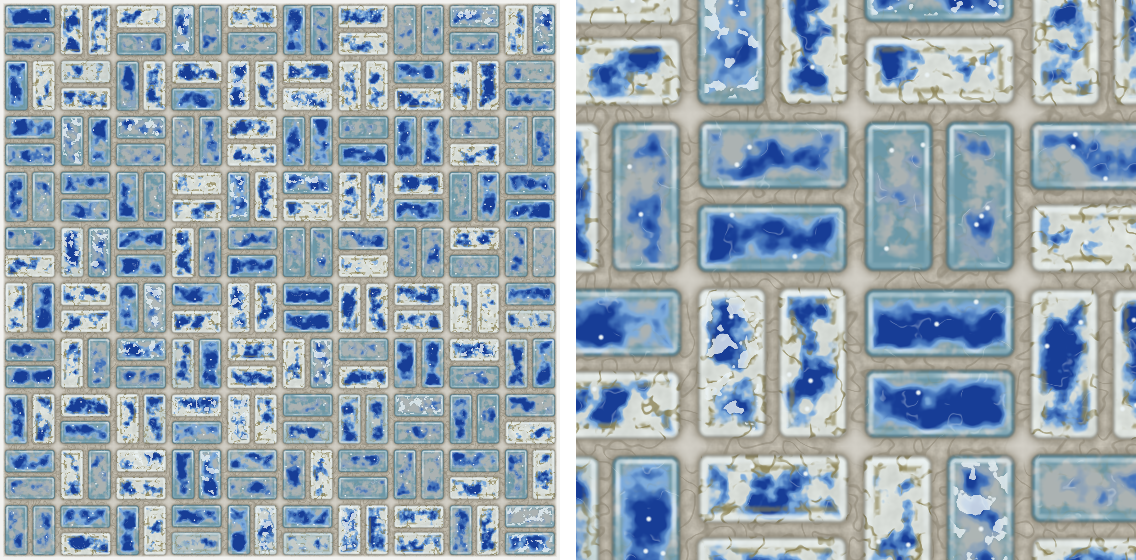
Left: the whole. Right: its middle third, enlarged.
This pattern is drawn by a three.js fragment shader. Its source:

```glsl
// Glazed ceramic mosaic: ten by ten blocks, each a pair of bricks laid in alternating directions.
// Rounded-box distances shape the bricks; gradient noise pools cobalt glaze over grey or cream
// bodies, and draws the olive crackle, glare and fibrous grout. All lengths are in block widths.
varying vec2 vUv;

const float BLOCKS = 10.0;
const float MARGIN = 0.004;                  // canvas border outside the blocks
const vec2 HALF_SIZE = vec2(0.447, 0.202);   // brick half length and half width
const float PAIR_OFFSET = 0.245;             // brick centre from block centre
const float CORNER = 0.055;
const float JITTER = 0.012;
const float SOFT = 0.014;                    // edge smoothing
const float CREAM_SHARE = 0.4;

const vec3 BORDER = vec3(0.95, 0.95, 0.94);
const vec3 GROUT = vec3(0.74, 0.72, 0.67);
const vec3 GROUT_PALE = vec3(0.84, 0.83, 0.80);
const vec3 GROUT_DARK = vec3(0.50, 0.47, 0.40);
const vec3 GREY = vec3(0.67, 0.70, 0.70);
const vec3 TEAL = vec3(0.36, 0.57, 0.65);
const vec3 CREAM = vec3(0.86, 0.88, 0.86);
const vec3 OLIVE = vec3(0.53, 0.49, 0.30);
const vec3 HAZE = vec3(0.56, 0.64, 0.72);
const vec3 SKY = vec3(0.49, 0.67, 0.86);
const vec3 BLUE = vec3(0.27, 0.46, 0.74);
const vec3 COBALT = vec3(0.09, 0.24, 0.59);
const vec3 GLARE = vec3(0.92, 0.95, 0.96);

vec4 hash4(vec2 p) {
  vec4 h = fract(p.xyxy * vec4(0.1031, 0.1030, 0.0973, 0.1099));
  h += dot(h, h.wzxy + 33.33);
  return fract((h.xxyz + h.yzzw) * h.zywx);
}

float corner(vec2 cell, vec2 f, vec2 o) {
  float angle = 6.2832 * hash4(cell + o).x;
  return dot(vec2(cos(angle), sin(angle)), f - o);
}

float gradientNoise(vec2 p) {
  vec2 i = floor(p), f = fract(p);
  vec2 u = f * f * f * (f * (f * 6.0 - 15.0) + 10.0);
  return mix(mix(corner(i, f, vec2(0.0)), corner(i, f, vec2(1.0, 0.0)), u.x),
             mix(corner(i, f, vec2(0.0, 1.0)), corner(i, f, vec2(1.0)), u.x), u.y);
}

float fbm(vec2 p) {
  float sum = 0.0, gain = 1.0;
  for (int i = 0; i < 3; i++) {
    sum += gain * gradientNoise(p);
    p = p * 2.03 + 17.3;
    gain *= 0.5;
  }
  return sum;
}

float roundedBox(vec2 p, vec2 halfSize) {
  vec2 q = abs(p) - halfSize + CORNER;
  return length(max(q, 0.0)) + min(max(q.x, q.y), 0.0) - CORNER;
}

vec3 groutColor(vec2 p, float d) {
  float fibre = abs(gradientNoise(p * 9.0 + 0.8 * gradientNoise(p * 5.0)));
  float strand = 1.0 - smoothstep(0.02, 0.10, fibre);
  vec2 toJunction = abs(fract(p + 0.5) - 0.5);
  float junction = 1.0 - smoothstep(0.05, 0.17, length(toJunction));
  vec3 col = GROUT + 0.10 * fbm(p * 16.0);
  col = mix(col, GROUT_DARK, 0.40 * strand * (1.0 - junction));
  col = mix(col, GROUT_PALE, 0.8 * junction);
  col = mix(col, GROUT_DARK, 0.8 * exp(-max(d, 0.0) / 0.022));
  vec2 inside = min(p, BLOCKS - p);
  return mix(BORDER, col, smoothstep(0.0, 0.06, min(inside.x, inside.y)));
}

vec3 glazeColor(vec2 q, vec2 upright, float d, vec2 id) {
  vec4 kind = hash4(id), shift = hash4(id + 71.7);
  vec2 s = q + shift.xy * 90.0;
  float cloud = fbm(s * 3.6), mottle = fbm(s * 8.0 + 31.0);
  float cream = 1.0 - smoothstep(CREAM_SHARE - 0.08, CREAM_SHARE + 0.08, kind.x);
  float rimward = 1.0 - smoothstep(0.02, 0.13, -d + 0.08 * mottle);

  // Fired body: grey clouded with teal, or cream
  float teal = smoothstep(0.0, 0.8, 0.7 * rimward + 1.3 * mottle + 0.5 * shift.z - 0.12);
  vec3 body = mix(mix(GREY, TEAL, 0.8 * teal), CREAM + 0.08 * mottle, cream);

  // Pooled glaze deepens away from the rim; cream bricks break it into blotches
  float pool = smoothstep(0.01, 0.17, -d + 0.05 * cloud);
  float depth = pool * (mix(0.06, 0.86, kind.y) + mix(1.1, 1.5, cream) * cloud
              + mix(0.25, 0.85, cream) * mottle - 0.08 * cream);
  vec3 thin = mix(HAZE, SKY, max(cream, smoothstep(0.35, 0.8, kind.y)));
  vec3 col = mix(body, thin, smoothstep(0.08, 0.32, depth));
  col = mix(col, BLUE, smoothstep(0.32, 0.56, depth));
  col = mix(col, COBALT, smoothstep(0.53, 0.85, depth));

  // Olive crackle, pale veins and a broken brown edge
  float vein = abs(fbm(s * 4.5 + 57.0));
  float crackle = (1.0 - smoothstep(0.02, 0.09, vein)) * smoothstep(-0.08, 0.2, mottle + 0.2 * rimward);
  col = mix(col, OLIVE, crackle * mix(0.12, 0.75, cream) * (1.0 - smoothstep(0.35, 0.7, depth)));
  float paleVein = 1.0 - smoothstep(0.0, 0.045, abs(cloud - 0.12));
  col = mix(col, GLARE, 0.28 * paleVein * smoothstep(0.0, 0.25, mottle));
  float edge = smoothstep(0.05, 0.075, -d) * (1.0 - smoothstep(0.08, 0.11, -d));
  col = mix(col, OLIVE, 0.6 * cream * edge * smoothstep(-0.1, 0.2, mottle));

  // Glossy bevel, irregular reflections and pinhole sparkles
  float bevel = smoothstep(0.01, 0.03, -d) * (1.0 - smoothstep(0.035, 0.06, -d));
  col = mix(col, GLARE, bevel * clamp(0.42 + 0.6 * upright.y + 0.6 * cloud, 0.1, 0.75));
  col *= mix(0.80, 1.0, smoothstep(0.0, 0.025, -d));
  float glare = smoothstep(0.16, 0.21, mottle + 0.25 * upright.y) * step(0.82, kind.w);
  col = mix(col, GLARE, 0.8 * glare * smoothstep(0.03, 0.05, -d));
  for (int i = 0; i < 4; i++) {
    vec4 dot4 = hash4(id + 13.1 * float(i + 1));
    float r = length(q - (dot4.xy - 0.5) * HALF_SIZE * 1.5);
    col = mix(col, GLARE, (1.0 - smoothstep(0.005, 0.022, r)) * step(0.45, dot4.z));
  }
  return col;
}

void main() {
  vec2 p = (vUv - MARGIN) / (1.0 - 2.0 * MARGIN) * BLOCKS;
  vec2 block = clamp(floor(p), 0.0, BLOCKS - 1.0);
  vec2 f = p - block - 0.5;
  bool lying = mod(block.x + block.y, 2.0) > 0.5;
  vec2 q = lying ? f : f.yx;
  float side = q.y < 0.0 ? -1.0 : 1.0;
  vec2 id = block * vec2(1.0, 2.0) + vec2(3.0, 5.0 + step(0.0, side));
  q.y -= side * PAIR_OFFSET;
  q += (hash4(id + 41.3).xy - 0.5) * JITTER;
  float d = roundedBox(q, HALF_SIZE);
  vec3 glaze = glazeColor(q, lying ? q : q.yx, d, id);
  gl_FragColor = vec4(mix(glaze, groutColor(p, d), smoothstep(-SOFT, SOFT, d)), 1.0);
}
```
